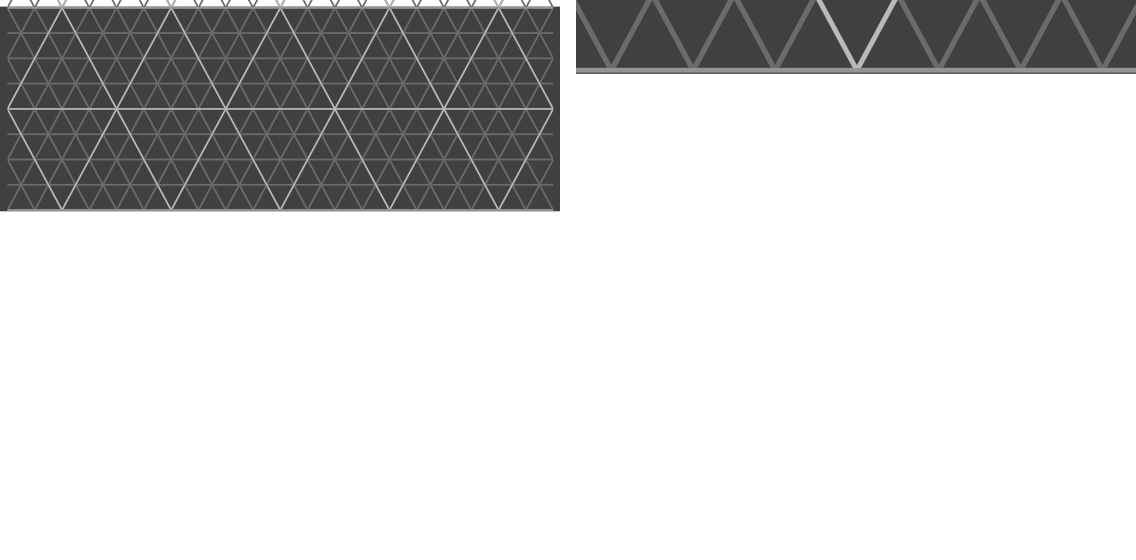
Left, the full canvas; right, a detail of the centre.
This pattern is drawn by a WebGL 2 fragment shader. Its source:

```glsl
#version 300 es
precision highp float;

uniform vec2 u_resolution;
out vec4 fragColor;

// Layout, as fractions of the canvas, with y measured down from the top
const float GRID_LEFT = 0.0133;
const float TRIANGLES_ACROSS = 5.0;
const float SUBDIVISIONS = 4.0;
const float SIDE = 0.1949;
const float ROW_HEIGHT = 0.1807;
const float MID_ROW = 0.1945;
const float BAND_TOP = 0.0118;
const float BAND_BOTTOM = 0.3773;

// Stroke widths
const float MINOR_WIDTH = 0.0032;
const float MAJOR_WIDTH = 0.0028;
const float BORDER_WIDTH = 0.0026;

const vec3 PAPER = vec3(1.0);
const vec3 CHARCOAL = vec3(0.25);
const vec3 MINOR_GREY = vec3(0.42);
const vec3 BORDER_GREY = vec3(0.58);
const vec3 MAJOR_GREY = vec3(0.73);

float nearestInteger(float t) {
    return abs(fract(t + 0.5) - 0.5);
}

// Distance to a triangular lattice whose cells are 1/divisions of a large one
float latticeDistance(vec2 cell, float divisions) {
    float slantScale = length(vec2(1.0 / SIDE, 0.5 / ROW_HEIGHT));
    float rising = nearestInteger((cell.x + 0.5 * cell.y) * divisions);
    float falling = nearestInteger((cell.x - 0.5 * cell.y) * divisions);
    float level = nearestInteger(cell.y * divisions) * ROW_HEIGHT;
    return min(min(rising, falling) / slantScale, level) / divisions;
}

float stroke(float dist, float width, float pixel) {
    return clamp((0.5 * width - dist) / pixel + 0.5, 0.0, 1.0);
}

// Smooth coverage of the interval from low to high
float span(float x, float low, float high, float pixel) {
    return clamp(min(x - low, high - x) / pixel + 0.5, 0.0, 1.0);
}

void main() {
    float pixel = 1.0 / min(u_resolution.x, u_resolution.y);
    vec2 p = gl_FragCoord.xy / u_resolution;
    p.y = 1.0 - p.y;
    vec2 cell = (p - vec2(GRID_LEFT, MID_ROW)) / vec2(SIDE, ROW_HEIGHT);

    // Dark band on white
    vec3 color = mix(PAPER, CHARCOAL, span(p.y, BAND_TOP, BAND_BOTTOM, pixel));

    // The grid stops at both sides and at the lower border
    float gridRight = GRID_LEFT + TRIANGLES_ACROSS * SIDE;
    float gridBottom = MID_ROW + ROW_HEIGHT + 0.5 * BORDER_WIDTH;
    float gridMask = span(p.x, GRID_LEFT, gridRight, pixel)
                   * span(p.y, -1.0, gridBottom, pixel);

    // Fine triangles
    float minorLine = stroke(latticeDistance(cell, SUBDIVISIONS), MINOR_WIDTH, pixel);
    color = mix(color, MINOR_GREY, minorLine * gridMask);

    // Upper and lower borders
    float borderDistance = abs(abs(cell.y) - 1.0) * ROW_HEIGHT;
    float borderLine = stroke(borderDistance, BORDER_WIDTH, pixel);
    color = mix(color, BORDER_GREY, borderLine * gridMask);

    // Large triangles; their level lines are kept away from the borders
    float majorLine = stroke(latticeDistance(cell, 1.0), MAJOR_WIDTH, pixel);
    majorLine *= 1.0 - borderLine;
    color = mix(color, MAJOR_GREY, majorLine * gridMask);

    fragColor = vec4(color, 1.0);
}
```
